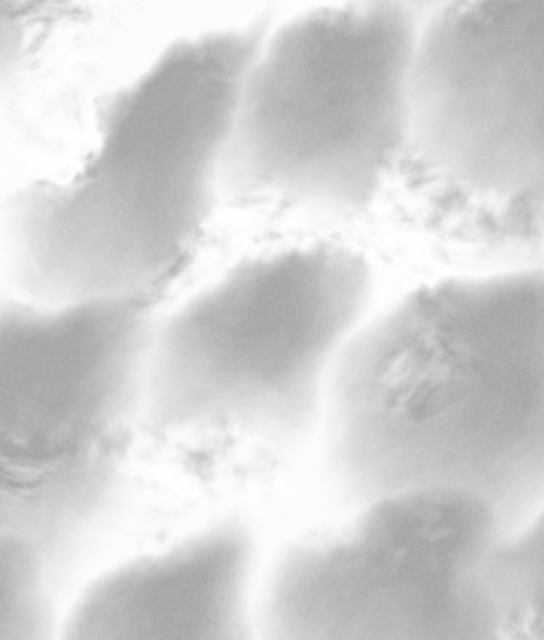
A Shadertoy shader for this texture:

```glsl
// Soft grey cloud banks with ragged upper edges, fading into bright white haze.

const float SHADE_DARK = 0.645;   // tone at the heart of a bank
const float SHADE_RANGE = 0.355;  // rise from the heart to open haze
const float BANK_TILT = 0.52;     // slope of the upper edges, in radians
const float CLEARING_X = 0.43;    // column where the banks thin out

vec2 hash22(vec2 p) {
    vec3 q = fract(vec3(p.xyx) * vec3(0.1031, 0.1030, 0.0973));
    q += dot(q, q.yzx + 33.33);
    return fract((q.xx + q.yz) * q.zy);
}

vec2 gradientAt(vec2 cell) {
    float angle = 6.2832 * hash22(cell + 57.0).x;
    return vec2(cos(angle), sin(angle));
}

// Gradient noise, roughly -0.7 to 0.7
float noise(vec2 p) {
    vec2 i = floor(p), f = fract(p);
    vec2 w = f * f * f * (f * (f * 6.0 - 15.0) + 10.0);
    vec2 e = vec2(1.0, 0.0);
    float low = mix(dot(gradientAt(i), f),
                    dot(gradientAt(i + e.xy), f - e.xy), w.x);
    float high = mix(dot(gradientAt(i + e.yx), f - e.yx),
                     dot(gradientAt(i + e.xx), f - e.xx), w.x);
    return mix(low, high, w.y);
}

float fbm(vec2 p, int octaves) {
    float sum = 0.0, amp = 1.0;
    for (int k = 0; k < octaves; k++) {
        sum += amp * noise(p);
        p = mat2(1.6, 1.2, -1.2, 1.6) * p + 11.7;
        amp *= 0.5;
    }
    return sum;
}

vec2 rotate(vec2 p, float angle) {
    float c = cos(angle), s = sin(angle);
    return vec2(c * p.x + s * p.y, c * p.y - s * p.x);
}

// Squared distance to one bank: crisp slanted top, upright right side,
// long fade downwards and to the left
float bankDistance(vec2 offset, float tilt, float steepness) {
    vec2 q = vec2(offset.x, offset.y - offset.x * tan(tilt));
    float rise = mix(0.11, 0.045, steepness);
    vec2 reach = vec2(q.x > 0.0 ? 0.15 : 0.28,
                      q.y > 0.0 ? rise : 0.42 - rise);
    q /= reach;
    return dot(q, q);
}

// Smooth minimum over the banks of a jittered slanted lattice
float bankField(vec2 p, vec2 origin, float jitter) {
    mat2 lattice = mat2(0.36, 0.06, 0.15, 0.44);
    vec2 base = floor(inverse(lattice) * (p - origin) + 0.5);
    float sum = 1e-26;
    for (int y = -1; y <= 1; y++)
    for (int x = -1; x <= 1; x++) {
        vec2 cell = base + vec2(x, y);
        vec2 shift = hash22(cell + 19.0) - 0.5;
        vec2 traits = hash22(cell + 83.0);
        vec2 center = origin + lattice * cell + jitter * shift;
        float tilt = BANK_TILT + 0.45 * (traits.x - 0.5);
        float away = smoothstep(0.05, 0.35, abs(center.x - CLEARING_X));
        float size = mix(0.76, 1.15, away);
        sum += exp(-40.0 * bankDistance((p - center) / size, tilt, traits.y));
    }
    return -log(sum) / 40.0;
}

void mainImage(out vec4 fragColor, in vec2 fragCoord) {
    vec2 p = fragCoord / iResolution.y;

    // Clumps where the cloud breaks up into small tufts
    float clump = 0.1 + 0.9 * smoothstep(0.03, 0.36, noise(p * 5.4 + 3.0));

    // Broad drift of the outlines, plus ragged detail inside the clumps
    vec2 drift = vec2(fbm(p * 4.2 + 7.3, 2), fbm(p * 4.2 + 31.9, 2));
    vec2 ragged = vec2(fbm(p * 17.0, 3), fbm(p * 17.0 + 41.0, 3));
    vec2 warped = p + 0.07 * drift + (0.006 + 0.05 * clump) * ragged;

    float haze = 0.92 * bankField(warped, vec2(0.443, 0.50), 0.12);

    // Tufts, slanted wisps and slow changes of density
    float tuft = fbm(p * vec2(24.0, 28.0) + 1.5 * drift + 5.0, 3);
    float wisp = fbm(rotate(p + 0.04 * drift, 0.95) * vec2(9.0, 26.0), 3);
    float density = fbm(p * 3.2 + 17.0, 2);
    haze = min(haze, 1.15);
    haze += 0.52 * clump * tuft + 0.07 * wisp + 0.12 * density;

    // Soft floor in the banks and soft ceiling in the haze
    haze = sqrt(max(haze, 0.0) * max(haze, 0.0) + 0.0025);
    haze /= pow(1.0 + pow(haze, 8.0), 0.125);

    float grain = 0.016 * noise(p * 210.0) + 0.012 * noise(p * 110.0);
    float shade = SHADE_DARK + SHADE_RANGE * haze + grain * (1.3 - haze);
    fragColor = vec4(vec3(clamp(shade, 0.0, 1.0)), 1.0);
}
```
